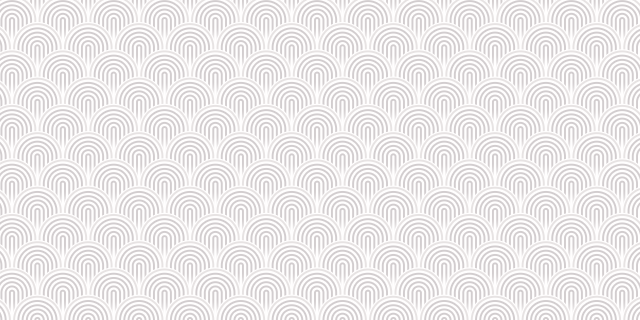
Reproduce this pattern procedurally as a WebGL 1 fragment shader.

```glsl
precision highp float;
// Overlapping rows of pale grey, finely ribbed fan scales on white.

uniform vec2 u_resolution;

// Lengths are fractions of the canvas height.
const float SPACING = 0.1589;             // between neighbours in a row
const float ROW_STEP = 0.0852;            // between rows
const vec2 ANCHOR = vec2(0.9115, 0.511);  // centre of one scale
const float RADIUS = 0.5 * SPACING;
const float RIB_COUNT = 6.0;
const float RIB_PITCH = RADIUS / RIB_COUNT;
const float RIB_WIDTH = 0.46 * RIB_PITCH;
const float FADE_START = 0.25;            // tip fade below the centre, in radii
const float FADE_END = 1.0;

const vec3 PAPER = vec3(1.0, 0.995, 0.995);
const vec3 RIB_INNER = vec3(0.825, 0.805, 0.81);
const vec3 RIB_OUTER = vec3(0.905, 0.89, 0.89);

// Offset from the nearest scale centre in the given row.
vec2 scaleOffset(vec2 p, float row) {
  vec2 q = p - ANCHOR - vec2(0.5 * SPACING * mod(row, 2.0), row * ROW_STEP);
  q.x = (fract(q.x / SPACING + 0.5) - 0.5) * SPACING;
  return q;
}

// Half rings above the centre, straight legs fading to paper below it.
vec3 scaleColor(vec2 q, float pixel) {
  float r = length(vec2(q.x, max(q.y, 0.0)));
  float ribIndex = floor(r / RIB_PITCH);
  float d = abs(r - (ribIndex + 0.5) * RIB_PITCH);
  float ink = clamp((0.5 * RIB_WIDTH - d) / pixel + 0.5, 0.0, 1.0);
  ink *= 1.0 - step(RIB_COUNT, ribIndex);
  ink *= 1.0 - smoothstep(FADE_START, FADE_END, -q.y / RADIUS);
  vec3 rib = mix(RIB_INNER, RIB_OUTER, step(RIB_COUNT - 1.5, ribIndex));
  return mix(PAPER, rib, ink);
}

void main() {
  vec2 p = gl_FragCoord.xy / u_resolution.y;
  float pixel = 1.0 / u_resolution.y;

  // The lower row lies in front; the row above shows between its arches.
  float row = floor((p.y - ANCHOR.y) / ROW_STEP);
  vec2 front = scaleOffset(p, row);
  vec2 behind = scaleOffset(p, row + 1.0);
  float cover = clamp((RADIUS - length(front)) / pixel + 0.5, 0.0, 1.0);

  vec3 color = mix(scaleColor(behind, pixel), scaleColor(front, pixel), cover);
  gl_FragColor = vec4(color, 1.0);
}
```
